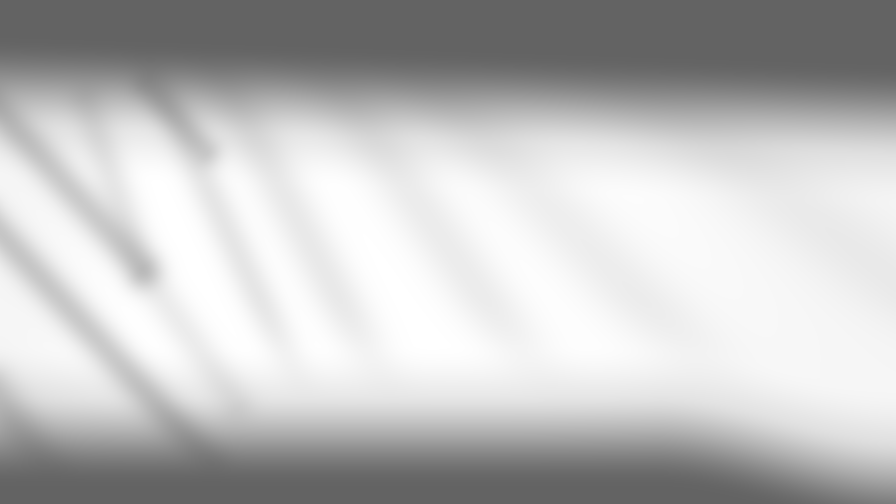
A WebGL 1 fragment shader for this background:

```glsl
precision highp float;
uniform vec2 u_resolution;

#define SHADE 0.39
#define TOP_EDGE 0.834
#define TOP_TILT 0.031
#define BOTTOM_EDGE 0.127
#define BOTTOM_DROP 0.09
#define EDGE_SOFTNESS 0.093
#define HALO_REACH 0.19
#define HALO_SHARE 0.21
#define FROND_COUNT 5
#define FROND_DEPTH 0.16

// Light level at a signed distance inside a shaded border
float borderLight(float inside) {
  float rise = smoothstep(-EDGE_SOFTNESS, EDGE_SOFTNESS, inside);
  float halo = smoothstep(0.03, HALO_REACH, inside);
  return mix(rise, halo, HALO_SHARE);
}

// Blurred line from a to b
float streak(vec2 p, vec2 a, vec2 b, float width) {
  vec2 along = b - a;
  float t = clamp(dot(p - a, along) / dot(along, along), 0.0, 1.0);
  vec2 away = (p - a - along * t) / width;
  return exp(-dot(away, away));
}

// Pale slanted shadows that fan out and widen to the right
float frondLight(vec2 p) {
  float light = 1.0;
  for (int n = 0; n < FROND_COUNT; n++) {
    float i = float(n);
    float rootX = 0.313 + 0.18 * i + 0.0104 * i * (i - 1.0) * (i - 2.0)
                + 0.022 * cos(3.14159 * i);
    float slope = 0.47 + 0.056 * i * i;
    float width = 0.036 + 0.012 * i;
    float offset = (p.x - rootX - slope * (0.79 - p.y)) / sqrt(1.0 + slope * slope);
    float fade = smoothstep(0.18, 0.42, p.y);
    light *= 1.0 - (FROND_DEPTH - 0.018 * i) * fade * exp(-offset * offset / (width * width));
  }
  return light;
}

// Stronger crossing shadows on the left
float branchLight(vec2 p) {
  float light = 1.0 - 0.32 * streak(p, vec2(-0.02, 0.80), vec2(0.28, 0.47), 0.036);
  light *= 1.0 - 0.15 * streak(p, vec2(0.17, 0.80), vec2(0.285, 0.46), 0.036);
  light *= 1.0 - 0.33 * streak(p, vec2(-0.03, 0.57), vec2(0.42, 0.08), 0.036);
  light *= 1.0 - 0.24 * streak(p, vec2(0.29, 0.83), vec2(0.41, 0.70), 0.030);
  light *= 1.0 - 0.12 * streak(p, vec2(0.30, 0.44), vec2(0.47, 0.20), 0.036);
  light *= 1.0 - 0.30 * streak(p, vec2(-0.02, 0.23), vec2(0.10, 0.06), 0.045);
  return light;
}

void main() {
  vec2 p = gl_FragCoord.xy / u_resolution.y;
  float across = gl_FragCoord.x / u_resolution.x;

  // Bright band between two soft borders
  float top = TOP_EDGE - TOP_TILT * p.x;
  float bottom = BOTTOM_EDGE - BOTTOM_DROP * smoothstep(0.73, 1.01, across);
  float light = borderLight(top - p.y) * borderLight(p.y - bottom);

  // Gentle dimming toward both sides
  light *= 1.0 - 0.06 * smoothstep(0.55, 1.0, across)
               - 0.06 * smoothstep(0.16, 0.0, across);

  light *= frondLight(p) * branchLight(p);
  gl_FragColor = vec4(vec3(mix(SHADE, 1.0, light)), 1.0);
}
```
